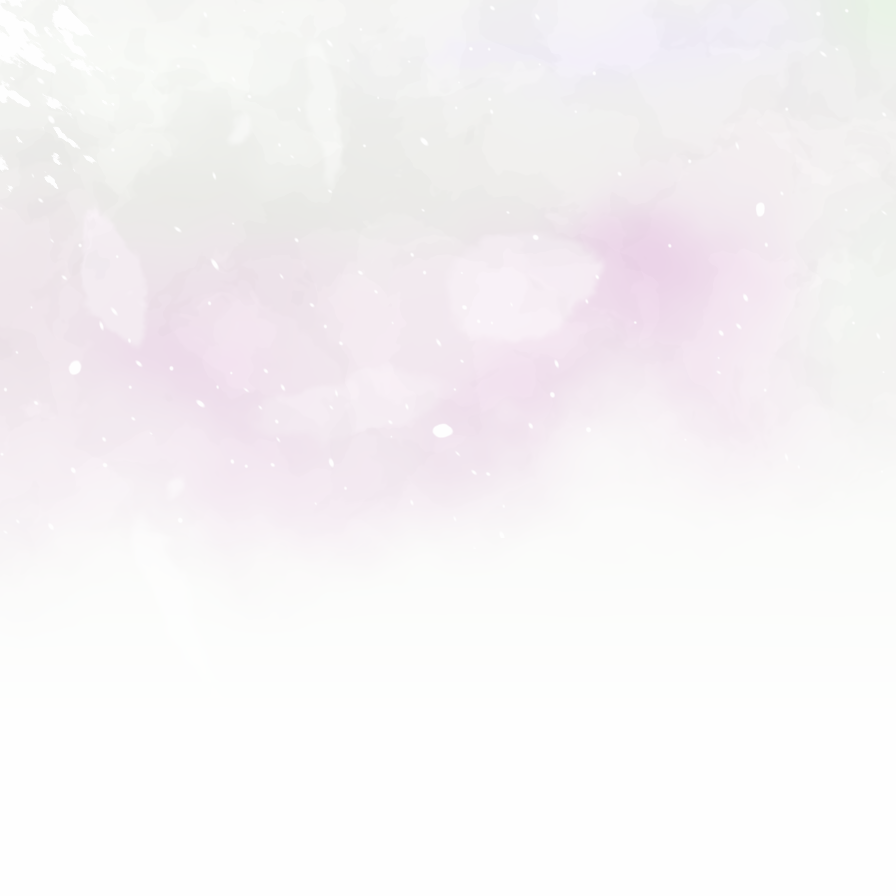
Reproduce this background procedurally as a WebGL 2 fragment shader.

```glsl
#version 300 es
precision highp float;
// Soft watercolour wash: grey-green and orchid clouds fading down to white paper, with pale flecks.
uniform vec2 u_resolution;
out vec4 outColor;

const vec3 PAPER = vec3(0.998);
const vec3 MIST = vec3(0.985, 0.988, 0.982);
const vec3 BLUSH = vec3(0.955, 0.925, 0.945);
const vec3 SAGE = vec3(0.918, 0.922, 0.905);
const vec3 ORCHID = vec3(0.908, 0.805, 0.895);
const vec3 ROSE = vec3(0.930, 0.855, 0.918);
const vec3 LAVENDER = vec3(0.935, 0.920, 0.965);
const vec3 MINT = vec3(0.915, 0.960, 0.905);
const vec3 VEIL = vec3(0.963, 0.937, 0.957);

float hash(vec2 p) {
    vec3 q = fract(vec3(p.xyx) * 0.1031);
    q += dot(q, q.yzx + 33.33);
    return fract((q.x + q.y) * q.z);
}

float noise(vec2 p) {
    vec2 i = floor(p), f = fract(p);
    f = f * f * (3.0 - 2.0 * f);
    return mix(mix(hash(i), hash(i + vec2(1, 0)), f.x),
               mix(hash(i + vec2(0, 1)), hash(i + vec2(1, 1)), f.x), f.y);
}

float fbm(vec2 p) {
    float sum = 0.0, amp = 0.5;
    for (int i = 0; i < 5; i++) {
        sum += amp * noise(p);
        p = mat2(1.6, 1.2, -1.2, 1.6) * p + 7.3;
        amp *= 0.5;
    }
    return sum;
}

vec2 rotate(vec2 p, float angle) {
    float c = cos(angle), s = sin(angle);
    return vec2(c * p.x + s * p.y, c * p.y - s * p.x);
}

// Feathered cloud of pigment
vec3 wash(vec3 base, vec2 p, vec2 centre, vec2 radius, vec3 tint, float strength) {
    vec2 d = (p - centre) / radius;
    return mix(base, tint, strength * exp(-dot(d, d)));
}

// Dried patch with a crisp, ragged rim
float blot(vec2 p, vec2 centre, vec2 radius, float angle, float soft) {
    return 1.0 - smoothstep(1.0 - soft, 1.0 + soft, length(rotate(p - centre, angle) / radius));
}

// One randomly placed slanted fleck in some of the grid cells
float flecks(vec2 p, float cells, float density, float size, float pixel) {
    vec2 g = p * cells, id = floor(g);
    vec2 offset = 0.25 + 0.5 * vec2(hash(id + 3.1), hash(id + 17.7));
    float grow = size * (0.4 + 0.6 * hash(id + 41.3));
    vec2 d = rotate(fract(g) - offset, -0.95 + 0.7 * (hash(id + 9.2) - 0.5));
    float dist = length(d * vec2(mix(0.35, 0.9, hash(id + 5.5)), 1.0)) - grow;
    float edge = pixel * cells;
    return step(hash(id + 29.0), density) * (1.0 - smoothstep(-edge, edge, dist));
}

void main() {
    vec2 uv = gl_FragCoord.xy / u_resolution;
    float pixel = 1.0 / min(u_resolution.x, u_resolution.y);
    vec2 warp = vec2(fbm(uv * 6.0 + 2.0), fbm(uv * 6.0 + 31.0)) - 0.48;
    vec2 fine = vec2(fbm(uv * 24.0 + 5.0), fbm(uv * 24.0 + 63.0)) - 0.48;
    vec2 p = uv + 0.16 * warp + 0.03 * fine;
    vec2 q = uv + 0.07 * warp + 0.035 * fine;

    // Vertical fade; the coloured part reaches lower on the left
    float h = p.y - 0.09 * smoothstep(0.35, 0.75, uv.x);
    vec3 color = mix(PAPER, MIST, smoothstep(0.12, 0.40, uv.y));
    color = mix(color, BLUSH, smoothstep(0.30, 0.58, h));
    color = mix(color, vec3(0.947, 0.948, 0.940), smoothstep(0.64, 0.84, p.y));

    // Clouds of colour
    color = wash(color, p, vec2(0.24, 0.79), vec2(0.25, 0.11), SAGE, 0.85);
    color = wash(color, p, vec2(0.56, 0.83), vec2(0.22, 0.09), vec3(0.936, 0.934, 0.924), 0.7);
    color = wash(color, p, vec2(0.20, 0.94), vec2(0.20, 0.08), vec3(0.965, 0.975, 0.960), 0.7);
    color = wash(color, p, vec2(0.88, 0.81), vec2(0.16, 0.09), vec3(0.948, 0.925, 0.936), 0.8);
    color = wash(color, p, vec2(0.72, 0.97), vec2(0.20, 0.06), LAVENDER, 0.9);
    color = wash(color, p, vec2(0.02, 0.66), vec2(0.10, 0.11), vec3(0.925, 0.885, 0.905), 0.7);
    color = wash(color, p, vec2(0.28, 0.64), vec2(0.22, 0.09), vec3(0.932, 0.890, 0.918), 0.8);
    color = wash(color, p, vec2(0.22, 0.56), vec2(0.09, 0.07), ROSE, 0.85);
    color = wash(color, p, vec2(0.34, 0.48), vec2(0.26, 0.07), vec3(0.953, 0.908, 0.945), 0.7);
    color = wash(color, p, vec2(0.75, 0.66), vec2(0.17, 0.10), ROSE, 0.7);
    color = wash(color, p, vec2(0.70, 0.69), vec2(0.08, 0.08), ORCHID, 0.75);
    color = wash(color, p, vec2(0.57, 0.56), vec2(0.09, 0.05), ROSE, 0.75);
    color = wash(color, p, vec2(1.00, 0.67), vec2(0.10, 0.16), vec3(0.955, 0.968, 0.950), 0.9);
    color = wash(color, uv, vec2(1.00, 1.00), vec2(0.08, 0.06), MINT, 0.9);

    // Pale dried patches and streaks
    color = mix(color, VEIL, 0.8 * blot(q, vec2(0.585, 0.68), vec2(0.075, 0.06), 0.5, 0.10));
    color = mix(color, VEIL, 0.8 * blot(q, vec2(0.14, 0.68), vec2(0.033, 0.085), 0.3, 0.10));
    color = mix(color, VEIL, 0.6 * blot(q, vec2(0.39, 0.555), vec2(0.12, 0.028), 0.15, 0.15));
    color = mix(color, MIST, 0.5 * blot(q, vec2(0.365, 0.89), vec2(0.018, 0.075), 0.2, 0.2));
    color = mix(color, PAPER, 0.5 * blot(q, vec2(0.20, 0.33), vec2(0.022, 0.10), 0.45, 0.25));
    color = mix(color, LAVENDER, 0.5 * blot(q, vec2(0.57, 0.95), vec2(0.09, 0.012), 0.0, 0.25));

    // Overlapping tide marks, visible only where there is pigment
    float pigment = smoothstep(0.30, 0.60, h);
    for (int i = 0; i < 3; i++) {
        float layer = fbm(q * (6.0 + 3.0 * float(i)) + 13.0 * float(i));
        color += pigment * 0.010 * (smoothstep(0.48, 0.50, layer) - 0.5);
    }

    // Spray of white from the upper left corner
    float corner = length((uv - vec2(0.0, 1.0)) * vec2(1.0, 0.8));
    float spray = fbm(rotate(uv, -0.7) * vec2(38.0, 85.0));
    color = mix(color, PAPER, smoothstep(0.0, 0.07, spray - 0.34 - 2.2 * corner));

    // Scattered flecks and a few larger drops
    float band = smoothstep(0.36, 0.48, uv.y) * (1.0 - 0.5 * smoothstep(0.3, 0.7, uv.x));
    float white = flecks(uv, 28.0, 0.16 * band, 0.075, pixel);
    white = max(white, flecks(uv + 0.37, 55.0, 0.09 * band, 0.09, pixel));
    vec2 r = uv + 0.012 * fine;
    white = max(white, blot(r, vec2(0.494, 0.519), vec2(0.010, 0.008), 0.0, 0.15));
    white = max(white, blot(r, vec2(0.847, 0.767), vec2(0.005, 0.007), 0.0, 0.2));
    white = max(white, blot(r, vec2(0.085, 0.591), vec2(0.007, 0.008), 0.0, 0.2));
    white = max(white, 0.5 * blot(q, vec2(0.273, 0.857), vec2(0.012), 0.0, 0.6));
    white = max(white, 0.5 * blot(q, vec2(0.185, 0.447), vec2(0.012, 0.009), 0.0, 0.6));
    outColor = vec4(clamp(mix(color, PAPER, white), 0.0, 1.0), 1.0);
}
```
